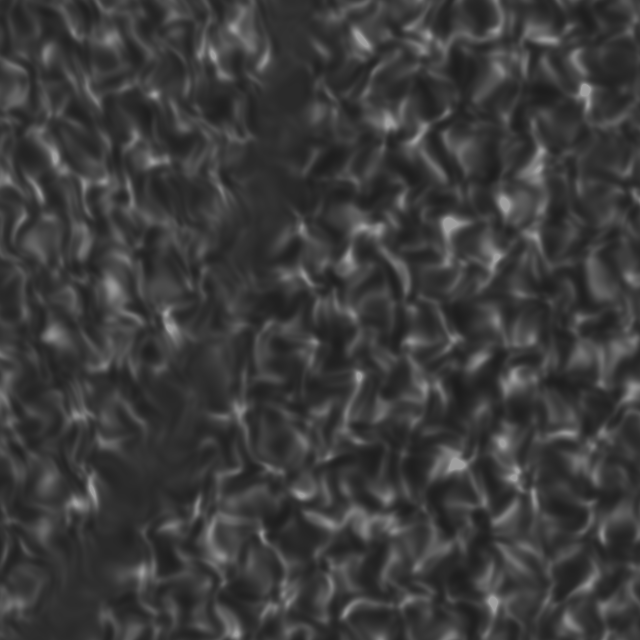
Reproduce this texture procedurally as a three.js fragment shader.

```glsl
// Dark grey mottled surface: soft round grains on the right, finer slanted
// streaks on the left, split by a smooth dark curved channel. Layers of
// gradient noise make a bell-shaped height, which an exponential turns to grey.
varying vec2 vUv;

const float NOISE_GAIN = 4.6;      // brings gradient noise to unit deviation
const float DARKEST = 0.09;
const float GREY_SPAN = 0.13;
const float GREY_SKEW = 0.55;
const vec2 STREAK_DIR = vec2(0.34, -0.94);

float hash(vec2 p) {
  vec3 q = fract(vec3(p.xyx) * 0.1031);
  q += dot(q, q.yzx + 33.33);
  return fract((q.x + q.y) * q.z);
}

// Slope contributed by one lattice corner
float cornerSlope(vec2 cell, vec2 offset) {
  float angle = 6.2832 * hash(cell);
  return dot(vec2(cos(angle), sin(angle)), offset);
}

// Gradient noise with about zero mean and unit deviation
float noise(vec2 p) {
  vec2 cell = floor(p);
  vec2 f = p - cell;
  vec2 w = f * f * f * (f * (f * 6.0 - 15.0) + 10.0);
  vec2 e = vec2(1.0, 0.0);
  float low = mix(cornerSlope(cell, f), cornerSlope(cell + e, f - e), w.x);
  float high = mix(cornerSlope(cell + e.yx, f - e.yx),
                   cornerSlope(cell + 1.0, f - 1.0), w.x);
  return NOISE_GAIN * mix(low, high, w.y);
}

// Bends the domain so the noise lattice does not show
vec2 warp(vec2 p, float frequency, float amount) {
  vec2 q = p * frequency;
  return p + amount * vec2(noise(q + 41.0), noise(q + 87.0));
}

// Rounded blobs, slightly taller than wide, gathered in loose chains
float grains(vec2 p) {
  float blobs = noise(p * vec2(28.0, 24.0) + 110.0);
  float detail = noise(p * vec2(50.0, 44.0) + 230.0);
  float clusters = noise(p * vec2(13.0, 9.0) + 350.0);
  return 0.78 * blobs + 0.43 * detail + 0.43 * clusters;
}

// Fine fibres stretched along a direction, over broken grain
float streaks(vec2 p, vec2 direction) {
  vec2 q = vec2(dot(p, vec2(-direction.y, direction.x)), dot(p, direction));
  float fibres = noise(q * vec2(34.0, 15.0) + 470.0);
  float grain = noise(p * vec2(36.0, 30.0) + 590.0);
  float detail = noise(q * vec2(62.0, 40.0) + 710.0);
  float patches = noise(p * 9.0 + 830.0);
  return 0.58 * fibres + 0.5 * grain + 0.38 * detail + 0.3 * patches;
}

// Horizontal position of the channel at height y
float channelCentre(float y) {
  return 0.07 + 0.72 * y - 0.32 * y * y;
}

// Channel coverage, with a grown-over gap near mid height
float channelMask(float distanceAcross, float y) {
  float halfWidth = mix(0.085, 0.06, y);
  float body = 1.0 - smoothstep(0.3 * halfWidth, halfWidth, abs(distanceAcross));
  float gap = exp(-pow((y - 0.51) / 0.075, 2.0));
  return body * (1.0 - 0.85 * gap);
}

void main() {
  vec2 p = warp(vUv, 16.0, 0.006);

  // Regions on both sides of the channel
  float across = vUv.x - channelCentre(vUv.y) + 0.012 * noise(vUv * 9.0 + 20.0);
  float rightSide = smoothstep(-0.05, 0.05, across);
  float height = mix(0.92 * streaks(p, STREAK_DIR) + 0.12, grains(p), rightSide);

  // The channel flattens and darkens the grain
  float channel = channelMask(across, vUv.y);
  height = mix(height, 0.3 * height - 0.75, 0.9 * channel);

  float grey = DARKEST + GREY_SPAN * exp(GREY_SKEW * height);
  gl_FragColor = vec4(vec3(min(grey, 0.62)), 1.0);
}
```
